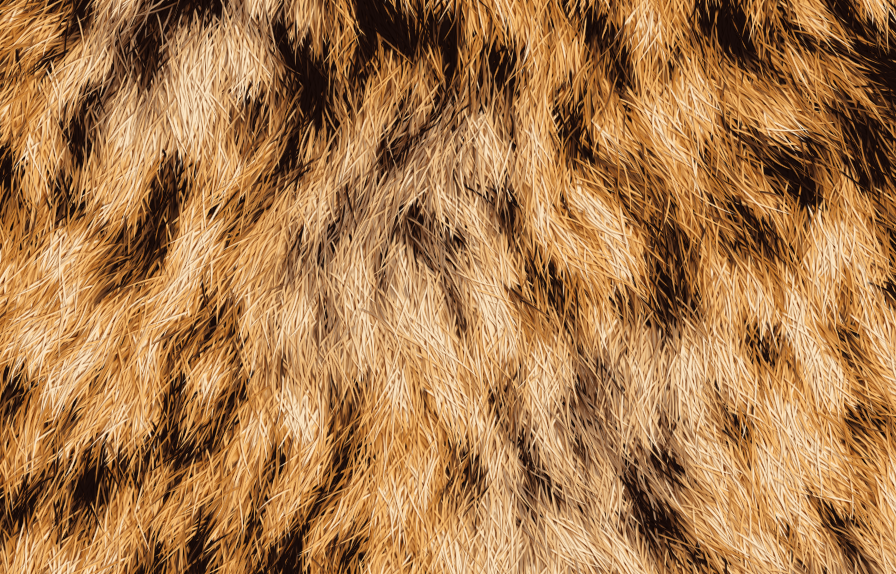
Give the GLSL for this texture, as a WebGL 1 fragment shader.

```glsl
precision highp float;
uniform vec2 u_resolution;

vec2 hash2(vec2 p) {
  vec3 q = fract(p.xyx * vec3(0.1031, 0.1030, 0.0973));
  q += dot(q, q.yzx + 33.33);
  return fract((q.xx + q.yz) * q.zy);
}

// Direction from hair root to tip, fanning out downwards in wavy locks
vec2 flow(vec2 p) {
  float a = -2.12 + 0.75 * p.x + 0.15 * sin(6.0 * p.x + 3.0 * sin(4.0 * p.y))
          + 0.14 * sin(11.0 * p.y - 5.0 * p.x)
          + 0.2 * sin(25.0 * p.x + 9.0 * p.y + 2.0 * sin(14.0 * p.y));
  return vec2(cos(a), sin(a));
}

// Coordinates along and across a direction
vec2 align(vec2 q, vec2 dir) {
  return vec2(dot(q, dir), dot(q, vec2(-dir.y, dir.x)));
}

// Elongated cellular clumps, bright in the core and dark in the gaps
float tuft(vec2 p, float size) {
  vec2 cell = floor(p / size);
  float body = -0.25;
  for (int j = -1; j <= 1; j++) {
    for (int i = -1; i <= 1; i++) {
      vec2 id = cell + vec2(float(i), float(j));
      vec2 rnd = hash2(id + 71.0);
      vec2 center = (id + rnd) * size;
      vec2 q = align(p - center, flow(center)) / size;
      body = max(body, 1.0 - length(q / vec2(0.95, 0.3 + 0.15 * rnd.x)));
    }
  }
  return min(body, 0.65) - 0.3;
}

// Broad light and dark markings of the coat
float marking(vec2 p) {
  float waves = 0.12 * sin(8.0 * p.x + 2.0 * sin(6.0 * p.y) + 1.0)
              + 0.13 * sin(17.0 * p.y - 5.0 * p.x + 2.0 * sin(7.0 * p.x))
              + 0.11 * sin(23.0 * p.x + 15.0 * p.y + 2.0 * sin(19.0 * p.y));
  float crown = smoothstep(0.4, 0.85, p.y);
  float corner = (1.0 - smoothstep(0.1, 0.32, p.y)) * (1.0 - smoothstep(0.4, 0.95, p.x));
  return 0.17 + waves * (0.65 + 0.9 * crown) - 0.24 * crown - 0.27 * corner;
}

// Combined lightness of the fur at a point
float coatTone(vec2 p) {
  return 0.57 + marking(p) + 0.72 * tuft(p, 0.115) + 0.4 * tuft(p + 5.3, 0.06);
}

vec3 coatColor(float tone, float pale) {
  vec3 black = vec3(0.10, 0.05, 0.04);
  vec3 brown = vec3(0.42, 0.25, 0.14);
  vec3 ochre = mix(vec3(0.79, 0.50, 0.19), vec3(0.67, 0.52, 0.39), pale);
  vec3 sand = mix(vec3(0.96, 0.73, 0.42), vec3(0.93, 0.76, 0.54), pale);
  vec3 cream = vec3(0.98, 0.89, 0.75);
  vec3 c = mix(black, brown, smoothstep(0.13, 0.3, tone));
  c = mix(c, ochre, smoothstep(0.25, 0.44, tone));
  c = mix(c, sand, smoothstep(0.5, 0.68, tone));
  return mix(c, cream, smoothstep(0.8, 1.05, tone));
}

float paleness(vec2 p) {
  float w = sin(4.0 * p.x + 3.5 * p.y - 3.2) + 0.6 * sin(9.0 * p.x - 8.0 * p.y);
  return smoothstep(-0.2, 1.3, w);
}

void main() {
  vec2 p = gl_FragCoord.xy / u_resolution.y;
  float px = 1.25 / u_resolution.y;

  // Shaded undercoat
  vec3 color = coatColor(coatTone(p) - 0.25, paleness(p));

  // Layers of single hairs, each with a thin warm shadow along one side
  const float size = 0.054;
  for (int k = 0; k < 34; k++) {
    float layer = float(k) / 33.0;
    vec2 shift = hash2(vec2(float(k) * 3.7, 11.0));
    vec2 cell = floor(p / size + shift);
    for (int j = -1; j <= 1; j++) {
      for (int i = -1; i <= 1; i++) {
        vec2 id = cell + vec2(float(i), float(j));
        vec2 rnd = hash2(id + float(k) * 37.0);
        vec2 center = (id + rnd - shift) * size;
        vec2 trait = hash2(id.yx + float(k) * 53.0 + 19.0);
        vec2 dir = flow(center);
        float stray = trait.x - 0.5;
        dir = normalize(dir + vec2(-dir.y, dir.x) * stray * (0.5 + 4.5 * stray * stray));
        vec2 q = align(p - center, dir);
        float s = q.x / (0.032 + 0.02 * rnd.y);
        float side = q.y - (trait.y - 0.5) * 0.014 * s * s;
        float width = mix(0.0026, 0.0014, layer) * (1.0 - 0.6 * smoothstep(-0.2, 1.0, s));
        float ends = 1.0 - smoothstep(0.7, 1.0, abs(s));
        float cover = ends * clamp((width - abs(side)) / px + 0.5, 0.0, 1.0);
        float shadow = ends * clamp((width - abs(side + 1.6 * width)) / px + 0.5, 0.0, 1.0);
        color *= 1.0 - shadow * vec3(0.14, 0.23, 0.32);
        if (cover > 0.01) {
          float grain = fract(trait.x * 7.0 + rnd.y * 5.0) - 0.5;
          float tone = coatTone(center) + 0.5 * grain + 0.1 * s + 0.14 * (layer - 0.5);
          tone = mix(tone, max(tone, 0.58), step(0.42, grain) * layer);
          float pale = clamp(paleness(center) + 0.5 * (rnd.x - 0.5), 0.0, 1.0);
          color = mix(color, coatColor(tone, pale), cover);
        }
      }
    }
  }
  gl_FragColor = vec4(color, 1.0);
}
```
